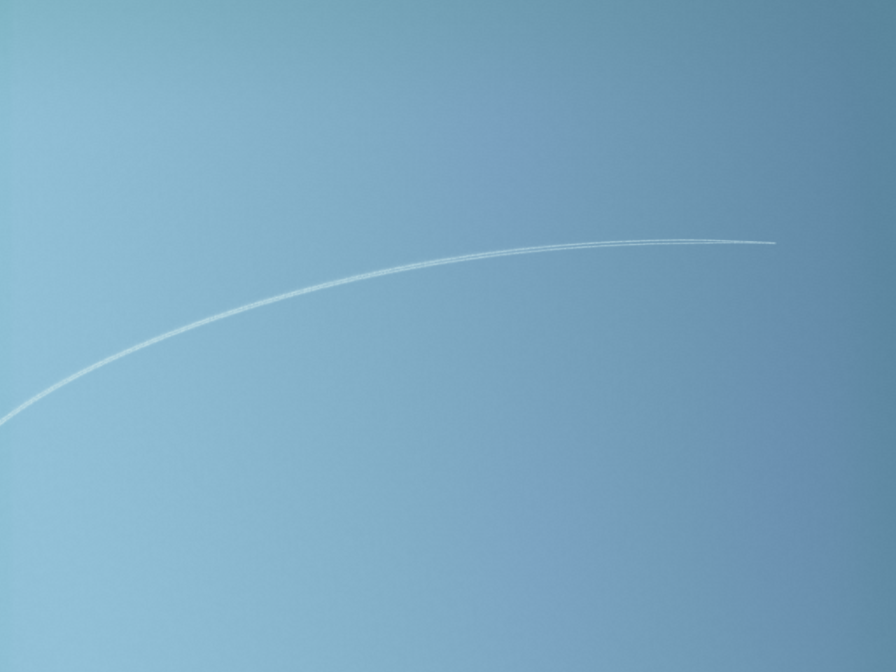
Reproduce this texture procedurally as a Shadertoy shader.

```glsl
// Draws a curved twin vapour trail across a softly graded blue sky.

const vec3 SKY_LIGHT = vec3(0.572, 0.755, 0.843);
const vec3 SKY_DEEP = vec3(0.376, 0.535, 0.645);
const vec3 TRAIL_COLOUR = vec3(0.74, 0.86, 0.89);
const float TRAIL_END = 0.868;

float hash(vec2 p) {
    return fract(sin(dot(p, vec2(127.1, 311.7))) * 43758.5453);
}

float valueNoise(vec2 p) {
    vec2 cell = floor(p);
    vec2 f = fract(p);
    f = f * f * (3.0 - 2.0 * f);
    float low = mix(hash(cell), hash(cell + vec2(1.0, 0.0)), f.x);
    float high = mix(hash(cell + vec2(0.0, 1.0)), hash(cell + 1.0), f.x);
    return mix(low, high, f.y);
}

float softSpot(vec2 p, vec2 centre, vec2 radius) {
    vec2 d = (p - centre) / radius;
    return exp(-dot(d, d));
}

// Diagonal gradient, tinted patches and darker borders.
vec3 skyColour(vec2 uv) {
    float across = clamp(uv.x + 0.14 * (uv.y - 0.5), 0.0, 1.0);
    vec3 colour = mix(SKY_LIGHT, SKY_DEEP, pow(across, 1.25));

    float violet = softSpot(uv, vec2(0.56, 0.76), vec2(0.10, 0.16))
                 + softSpot(uv, vec2(0.87, 0.28), vec2(0.09, 0.27))
                 + softSpot(uv, vec2(0.61, 0.17), vec2(0.11, 0.25));
    colour += violet * vec3(0.005, -0.006, 0.011);

    float topShade = smoothstep(0.80, 1.05, uv.y);
    colour -= topShade * mix(vec3(0.055, 0.036, 0.060), vec3(0.010, 0.003, 0.018), uv.x);

    float rightShade = smoothstep(0.92, 1.0, uv.x);
    colour -= rightShade * vec3(0.014, 0.004, 0.014);
    float leftShade = 1.0 - smoothstep(0.008, 0.018, uv.x);
    return colour - leftShade * vec3(0.014, 0.003, 0.009);
}

// Height of the trail's centre line.
float trailHeight(float x) {
    float d = 0.78 - x;
    return 0.6405 - d * d * (0.33 + 0.11 * d + 0.55 * pow(abs(d), 12.0));
}

float trailSlope(float x) {
    float stepSize = 0.002;
    return (trailHeight(x + stepSize) - trailHeight(x - stepSize)) / (2.0 * stepSize);
}

float strand(float distanceAcross, float halfWidth) {
    float d = distanceAcross / halfWidth;
    return exp(-d * d);
}

// Two soft strands part from a point on the right and merge on the left.
float trailCover(vec2 uv, float aspect, float pixel) {
    float slope = trailSlope(uv.x) / aspect;
    float across = (uv.y - trailHeight(uv.x)) / sqrt(1.0 + slope * slope);
    float age = clamp((TRAIL_END - uv.x) / TRAIL_END, 0.0, 1.0);

    float spread = 0.0025 * smoothstep(0.0, 0.13, age);
    spread = mix(spread, 0.0015, smoothstep(0.25, 0.65, age));
    float halfWidth = mix(0.0015, 0.0024, smoothstep(0.1, 0.6, age));
    halfWidth = max(halfWidth, 0.6 * pixel);

    float upper = strand(across - spread, halfWidth);
    float lower = strand(across + spread, halfWidth);
    float body = 1.0 - (1.0 - upper) * (1.0 - 0.9 * lower);

    // Speckled vapour with a faint fringe above the older part.
    float speckle = valueNoise(vec2(uv.x * aspect, uv.y) * 384.0) - 0.5;
    float fringe = 0.14 * strand(across - 0.003, 0.005) * smoothstep(0.15, 0.5, age);
    float strength = mix(0.48, 0.80, smoothstep(0.1, 0.9, age));
    float tip = 1.0 - smoothstep(TRAIL_END - 0.004, TRAIL_END, uv.x);
    float cover = (body * strength + fringe * (1.0 - body)) * (1.0 + 0.45 * speckle);
    return clamp(cover, 0.0, 1.0) * tip;
}

void mainImage(out vec4 fragColor, in vec2 fragCoord) {
    vec2 uv = fragCoord / iResolution.xy;
    float aspect = iResolution.x / iResolution.y;
    float pixel = 1.0 / iResolution.y;

    vec3 colour = skyColour(uv);

    // Faint fine grain over broader mottling of the air.
    vec2 place = vec2(uv.x * aspect, uv.y);
    float grain = valueNoise(place * 384.0) - 0.5;
    float mottling = valueNoise(place * 130.0) - 0.5;
    colour += 0.011 * grain + 0.004 * mottling;

    colour = mix(colour, TRAIL_COLOUR, trailCover(uv, aspect, pixel));
    fragColor = vec4(colour, 1.0);
}
```
